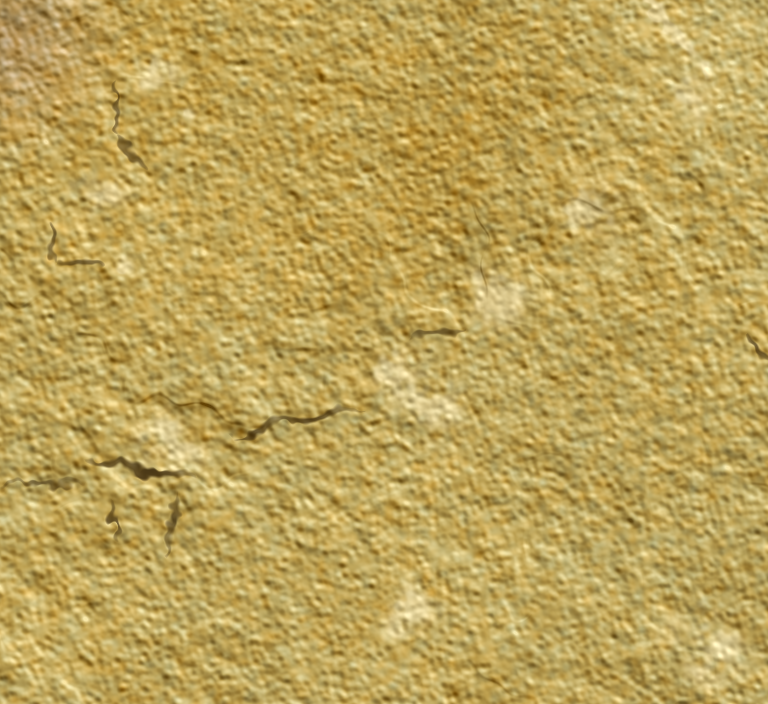
Give the GLSL for this texture, as a Shadertoy shader.

```glsl
// Weathered ochre sandstone: a fine sandy grain, flaking ledges, a few
// shadowed cracks and pale scuffs. Cellular blob noise forms a height
// field, which is lit from the upper right and coloured by its shade.

const vec2 LIGHT = vec2(0.45, 0.89);

vec3 hash3(vec2 p) {
    vec3 q = fract(p.xyx * vec3(0.1031, 0.1030, 0.0973));
    q += dot(q, q.yxz + 33.33);
    return fract((q.xxy + q.yzz) * q.zyx);
}

// Cellular noise of soft overlapping blobs, one per cell, raised or sunken.
// Returns two independent values centred on one half.
vec2 cells(vec2 p) {
    vec2 id = floor(p), f = fract(p), sum = vec2(0.5);
    for (int j = -1; j <= 1; j++)
    for (int i = -1; i <= 1; i++) {
        vec2 g = vec2(i, j);
        vec3 h = hash3(id + g + 50.0);
        vec2 d = g + 0.15 + 0.7 * h.xy - f;
        float w = max(1.0 - dot(d, d) / 1.32, 0.0);
        sum += w * w * w * (vec2(h.z, fract(h.x * 7.0 + h.y * 5.0)) - 0.5);
    }
    return sum;
}

// Sandy grain everywhere; lumps and stepped flakes where the stone is rough
float relief(vec2 p, float rough) {
    float coarse = cells(p * 9.0).x;
    float lumps = cells(p * 28.0 + 7.0).x;
    float flake = smoothstep(0.59, 0.65, coarse + 0.3 * lumps);
    float grain = cells(p * 125.0).x;
    grain += cells(mat2(0.8, 0.6, -0.6, 0.8) * p * 64.0 + 90.0).x;
    return grain + rough * (2.2 * lumps + 3.0 * coarse + 0.5 * flake);
}

// Distance to a segment in x, position along it in y
vec2 segment(vec2 p, vec2 a, vec2 b) {
    vec2 ab = b - a;
    float s = clamp(dot(p - a, ab) / dot(ab, ab), 0.0, 1.0);
    return vec2(length(p - a - s * ab), s);
}

// Tapered cracks, each stored as start and end point; the first two gape
float cracks(vec2 p, float swell) {
    vec4 lines[11] = vec4[11](
        vec4(0.12, 0.35, 0.28, 0.32), vec4(0.32, 0.38, 0.51, 0.42),
        vec4(0.00, 0.31, 0.12, 0.31), vec4(0.16, 0.29, 0.16, 0.23),
        vec4(0.25, 0.30, 0.24, 0.21), vec4(0.16, 0.89, 0.17, 0.81),
        vec4(0.17, 0.81, 0.21, 0.76), vec4(0.07, 0.69, 0.08, 0.63),
        vec4(0.08, 0.63, 0.15, 0.63), vec4(0.58, 0.52, 0.66, 0.53),
        vec4(1.06, 0.53, 1.10, 0.49));
    float dark = 0.0;
    for (int i = 0; i < 11; i++) {
        vec2 s = segment(p, lines[i].xy, lines[i].zw);
        float taper = sqrt(max(4.0 * s.y * (1.0 - s.y), 0.0));
        float width = (i < 2 ? 0.007 : 0.004) * taper * swell;
        float line = 1.0 - smoothstep(width * 0.3, width + 0.002, s.x);
        dark = max(dark, line * taper * (i < 2 ? 1.0 : 0.75));
    }
    return dark;
}

// Pale scuffs: centre and radius, plus one long scrape at the upper right
float scuffs(vec2 p) {
    vec3 spots[12] = vec3[12](
        vec3(0.71, 0.58, 0.050), vec3(0.56, 0.48, 0.042), vec3(0.25, 0.37, 0.050),
        vec3(0.62, 0.42, 0.045), vec3(0.85, 0.70, 0.055), vec3(0.98, 0.86, 0.034),
        vec3(0.59, 0.13, 0.040), vec3(1.01, 0.09, 0.060), vec3(0.15, 0.72, 0.035),
        vec3(0.23, 0.89, 0.030), vec3(0.27, 0.84, 0.012), vec3(0.18, 0.62, 0.014));
    float pale = 0.0;
    for (int i = 0; i < 12; i++) {
        vec2 d = (p - spots[i].xy) / spots[i].z;
        pale += exp(-dot(d, d));
    }
    float scrape = segment(p, vec2(0.925, 1.0), vec2(1.0, 0.9)).x / 0.011;
    return pale + 1.3 * exp(-scrape * scrape);
}

void mainImage(out vec4 fragColor, in vec2 fragCoord) {
    vec2 p = fragCoord / iResolution.y;
    vec2 broad = cells(p * 4.0 + 11.0);
    vec2 mid = cells(p * 32.0 + 5.0);
    vec2 fine = cells(p * 95.0 + 19.0);
    vec2 bent = p + 0.016 * (mid - 0.5) + 0.010 * (fine - 0.5);

    // Rough along the left, the rising diagonal and the lower right
    float diagonal = (p.y - 0.25 - 0.52 * p.x) / 0.10;
    float rough = 0.15 + 0.6 * exp(-diagonal * diagonal);
    rough += 0.6 * (1.0 - smoothstep(0.12, 0.27, p.x));
    rough += 0.5 * smoothstep(0.35, 1.0, p.x) * (1.0 - smoothstep(0.2, 0.5, p.y));
    rough = min(rough, 1.0);

    // Light on the relief, with shadowed cracks and their bright lower rims
    float lit = relief(p, rough) - relief(p + 0.003 * LIGHT, rough);
    float swell = max(0.1, 0.2 + 1.0 * fine.x + 0.6 * mid.x);
    float crack = cracks(bent, swell);
    float rim = cracks(bent + 0.007 * LIGHT, swell) * (1.0 - crack);
    float tone = 2.4 * lit + 0.35 * (broad.x - 0.5) + 0.4 * (mid.x - 0.5);
    tone += 0.25 * rim;

    vec3 ochre = vec3(0.74, 0.64, 0.34);
    vec3 shade = vec3(0.53, 0.42, 0.16);
    vec3 glow = vec3(0.90, 0.82, 0.55);
    vec3 col = tone < 0.0 ? mix(ochre, shade, min(-tone, 1.7))
                          : mix(ochre, glow, min(tone, 1.5));

    // Rusty to grey mottling, warmest on the smooth upper slab
    vec2 slab = p - vec2(0.45, 0.85);
    float rust = 0.7 * (fine.y - 0.5) + 0.3 * (mid.y - 0.5) + 0.25 * (broad.y - 0.5);
    rust += 0.2 * exp(-8.0 * dot(slab, slab)) - 0.05;
    col += rust * vec3(0.06, -0.03, -0.13);
    float corner = 1.0 - smoothstep(0.0, 0.22, length(p - vec2(0.0, 0.95)));
    col = mix(col, col * vec3(0.93, 0.89, 1.04), corner);

    // Scuffs broken up by the grain, then the cracks
    float pale = scuffs(bent) * max(0.0, 1.6 * mid.x + 1.0 * fine.x - 0.3);
    vec3 chalk = vec3(0.89, 0.83, 0.63) + 0.16 * tone;
    col = mix(col, chalk, 0.7 * smoothstep(0.1, 1.2, pale));
    col = mix(col, vec3(0.22, 0.15, 0.04), 0.9 * crack * clamp(0.5 + 0.6 * mid.y, 0.0, 1.0));
    fragColor = vec4(clamp(col, 0.0, 1.0), 1.0);
}
```
